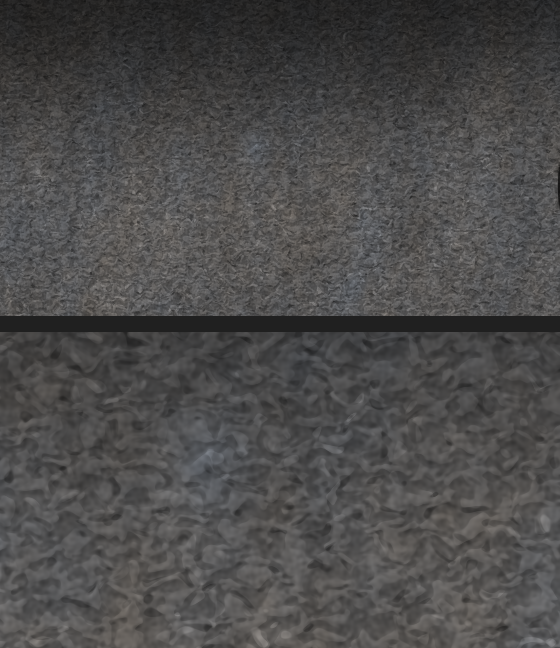
Top, the full canvas; bottom, a detail of the centre.
Give the GLSL for this texture, as a WebGL 1 fragment shader.

```glsl
precision highp float;
// Weathered dark stone wall with flaky grain, faint stains and a shadowed top.
uniform vec2 u_resolution;

vec2 hashGradient(vec2 cell) {
  vec3 h = fract(cell.xyx * vec3(0.1031, 0.1030, 0.0973));
  h += dot(h, h.yzx + 33.33);
  return fract((h.xx + h.yz) * h.zy) * 2.0 - 1.0;
}

// Gradient noise, roughly -0.7 to 0.7
float noise(vec2 p) {
  vec2 i = floor(p), f = fract(p);
  vec2 u = f * f * f * (f * (f * 6.0 - 15.0) + 10.0);
  float a = dot(hashGradient(i), f);
  float b = dot(hashGradient(i + vec2(1, 0)), f - vec2(1, 0));
  float c = dot(hashGradient(i + vec2(0, 1)), f - vec2(0, 1));
  float d = dot(hashGradient(i + 1.0), f - 1.0);
  return mix(mix(a, b, u.x), mix(c, d, u.x), u.y) * 1.4;
}

float fbm(vec2 p) {
  float sum = 0.0, amplitude = 0.6;
  for (int i = 0; i < 4; i++) {
    sum += amplitude * noise(p);
    p = mat2(1.6, 1.2, -1.2, 1.6) * p + 17.3;
    amplitude *= 0.55;
  }
  return sum;
}

// Height of the ragged, slightly flattened flakes
float flakeHeight(vec2 p) {
  return noise(p * vec2(46.0, 60.0)) + 0.6 * noise(p * vec2(95.0, 120.0) + 31.0);
}

void main() {
  vec2 p = gl_FragCoord.xy / u_resolution.y;
  float right = u_resolution.x / u_resolution.y;

  // Shadow falling from the top, with an uneven lower border
  float cloud = fbm(p * vec2(3.2, 2.2) + 4.0);
  float streak = fbm(p * vec2(7.0, 1.3) + 12.0);
  float shade = p.y - 0.09 * smoothstep(1.2, 1.75, p.x) + 0.12 * cloud;
  float tone = mix(0.345, 0.14, smoothstep(0.36, 1.04, shade));
  tone *= 1.0 + 0.14 * cloud + 0.12 * streak;

  // Flakes: bent outlines, crisp levels and lit upper edges
  vec2 q = p + 0.010 * vec2(noise(p * 34.0), noise(p * 34.0 + 57.0));
  float height = flakeHeight(q);
  float relief = height - flakeHeight(q + vec2(-0.0015, 0.0035));
  float density = smoothstep(-0.3, 0.35, fbm(p * 8.0 + 40.0));
  float detail = 0.17 * (smoothstep(-0.12, 0.16, height) - 0.5);
  detail += 0.20 * clamp(relief, -0.8, 0.8);
  detail += 0.20 * fbm(p * 20.0 + 9.0);

  // Pale chips, dark pits and fine grit
  float chips = smoothstep(0.22, 0.40, noise(q * vec2(62.0, 78.0) + 83.0));
  float pits = smoothstep(0.26, 0.48, noise(q * vec2(54.0, 80.0) + 141.0));
  detail += 0.26 * chips * density - 0.20 * pits;
  detail += 0.16 * noise(p * 150.0 + 3.0);
  tone *= 1.0 + detail;

  // Soft pale bruise near the middle
  vec2 bruise = p - vec2(0.80, 0.525) + 0.03 * vec2(cloud, noise(p * 18.0));
  float pale = exp(-dot(bruise, bruise) * 700.0);
  tone += 0.07 * pale;

  // Cool and warm stains in upright bands
  float warmth = fbm(p * vec2(5.0, 1.8) + 71.0) + 0.5 * fbm(p * 16.0 + 22.0);
  warmth = clamp(warmth * 1.3, -1.0, 1.0) - 0.8 * pale;
  vec3 color = tone * (vec3(1.0, 0.99, 0.99) + warmth * vec3(0.05, 0.0, -0.06));

  // Dark nick on the right border
  float nick = length((p - vec2(right, 0.41)) / vec2(0.008, 0.08));
  color *= mix(0.3, 1.0, smoothstep(0.6, 1.1, nick));

  gl_FragColor = vec4(color, 1.0);
}
```
